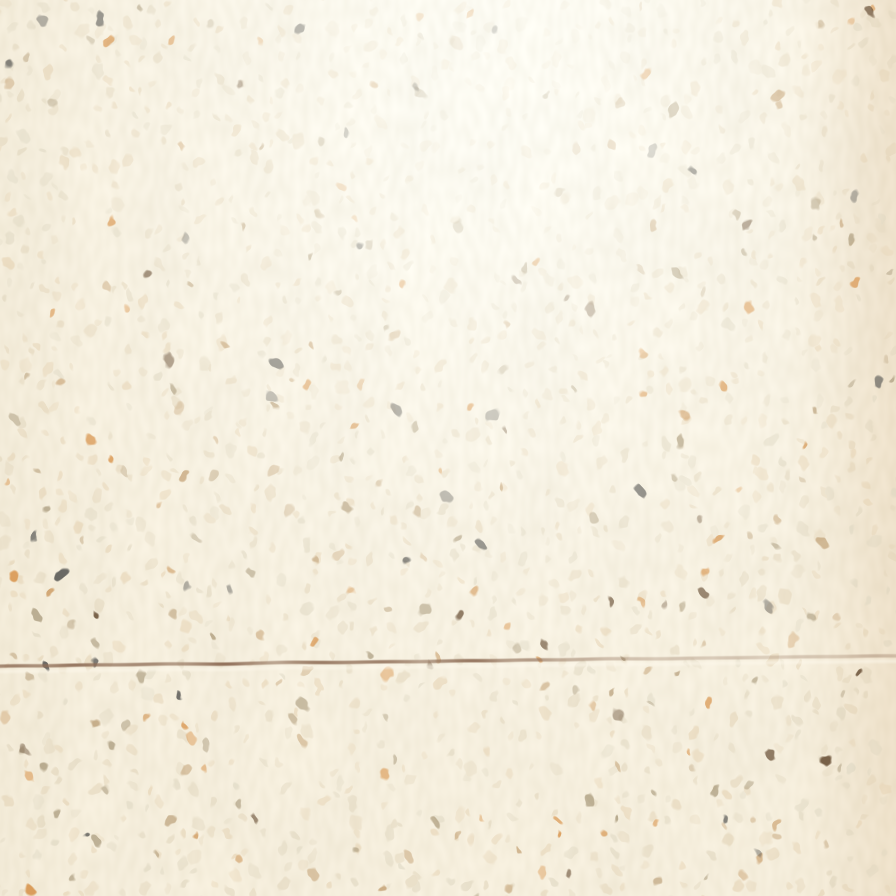
This texture is drawn by a three.js fragment shader. Its source:

```glsl
varying vec2 vUv;

vec3 hash3(vec3 p) {
  p = fract(p * vec3(0.1031, 0.1030, 0.0973));
  p += dot(p, p.yxz + 33.33);
  return fract((p.xxy + p.yxx) * p.zyx);
}

float gradientNoise(vec2 p) {
  vec2 cell = floor(p), f = fract(p);
  vec2 u = f * f * f * (f * (f * 6.0 - 15.0) + 10.0);
  float corner[4];
  for (int i = 0; i < 4; i++) {
    vec2 offset = vec2(mod(float(i), 2.0), floor(float(i) / 2.0));
    float angle = 6.2832 * hash3(vec3(cell + offset, 7.0)).x;
    corner[i] = dot(vec2(cos(angle), sin(angle)), f - offset);
  }
  return mix(mix(corner[0], corner[1], u.x), mix(corner[2], corner[3], u.x), u.y);
}

// Scattered stone chips: x is coverage, y a random tint
vec2 chips(vec2 uv, float cells, float density, float size, float seed) {
  vec2 home = floor(uv * cells);
  vec2 result = vec2(0.0);
  for (int j = -1; j <= 1; j++) {
    for (int i = -1; i <= 1; i++) {
      vec2 cell = home + vec2(float(i), float(j));
      vec3 place = hash3(vec3(cell + 40.0, seed));
      vec3 look = hash3(vec3(cell + 90.0, seed + 17.0));
      if (place.z > density) continue;
      vec2 d = uv - (cell + 0.5 + 0.8 * (place.xy - 0.5)) / cells;
      float angle = (look.x - 0.5) * 2.0;
      d = mat2(cos(angle), -sin(angle), sin(angle), cos(angle)) * d;
      float radius = size * mix(0.45, 1.0, look.y * look.y);
      float edge = length(d * vec2(mix(1.1, 1.9, look.z), 0.9)) - radius;
      float cover = 1.0 - smoothstep(-0.0018, 0.0014, edge);
      cover *= mix(0.45, 1.0, fract(look.y * 7.3 + look.z));
      if (cover > result.x) result = vec2(cover, fract(look.x * 5.7 + place.x));
    }
  }
  return result;
}

void main() {
  vec2 uv = vUv;

  // Cream slab with a soft glow at the top and tan shade at the right
  float glow = exp(-dot((uv - vec2(0.56, 0.95)) * vec2(2.5, 1.7), (uv - vec2(0.56, 0.95)) * vec2(2.5, 1.7)));
  float rightShade = smoothstep(0.86, 1.04, uv.x);
  vec3 color = mix(vec3(0.958, 0.928, 0.855), vec3(0.99, 0.985, 0.95), glow);
  color = mix(color, vec3(0.90, 0.825, 0.71), 0.55 * rightShade);
  color -= vec3(0.5, 0.6, 0.8) * 0.018 * smoothstep(0.12, 0.0, uv.x);

  // Cloudy mottling and fine upright streaks
  color += 0.012 * gradientNoise(uv * vec2(14.0, 9.0));
  color += vec3(0.022, 0.024, 0.032) * gradientNoise(uv * vec2(110.0, 45.0));

  // Ragged chip outlines
  vec2 ragged = uv + 0.0035 * vec2(gradientNoise(uv * 120.0), gradientNoise(uv * 120.0 + 31.0));
  float strength = 1.0 - 0.75 * glow;
  float lower = smoothstep(0.6, 0.1, uv.y);

  // Pale flecks
  vec2 fleck = chips(ragged, 52.0, 0.55, 0.0085, 3.0);
  vec3 fleckColor = mix(vec3(0.85, 0.83, 0.75), vec3(0.89, 0.80, 0.66), fleck.y);
  color = mix(color, fleckColor, 0.55 * fleck.x * strength);

  // Tan, olive and orange chips
  vec2 tan_ = chips(ragged, 27.0, 0.26 + 0.16 * lower, 0.0082, 11.0);
  vec3 tanColor = mix(vec3(0.65, 0.59, 0.47), vec3(0.76, 0.62, 0.44), smoothstep(0.2, 0.6, tan_.y));
  tanColor = mix(tanColor, vec3(0.84, 0.55, 0.25), smoothstep(0.65, 0.8, tan_.y));
  color = mix(color, tanColor, 0.85 * tan_.x * strength);

  // Sparse dark chips with a brown or slate cast
  vec2 dark = chips(ragged, 17.0, 0.22, 0.0088, 23.0);
  vec3 darkColor = mix(vec3(0.40, 0.30, 0.20), vec3(0.33, 0.33, 0.32), step(0.45, dark.y));
  color = mix(color, darkColor, 0.95 * dark.x * strength);

  // Slightly tilted seam, fading to the right, with a lit lower lip
  float seamY = mix(0.2565, 0.268, uv.x) + 0.0012 * gradientNoise(vec2(uv.x * 14.0, 2.0));
  float seam = 1.0 - smoothstep(0.0006, 0.0032, abs(uv.y - seamY));
  float lip = 1.0 - smoothstep(0.0, 0.004, abs(uv.y - seamY + 0.006));
  float seamFade = mix(0.85, 0.35, smoothstep(0.5, 0.75, uv.x));
  seamFade *= 0.9 + 0.5 * gradientNoise(vec2(uv.x * 18.0, 5.0));
  color = mix(color, vec3(0.99, 0.97, 0.92), 0.5 * lip);
  color = mix(color, vec3(0.56, 0.43, 0.34), seam * seamFade);

  gl_FragColor = vec4(clamp(color, 0.0, 1.0), 1.0);
}
```
